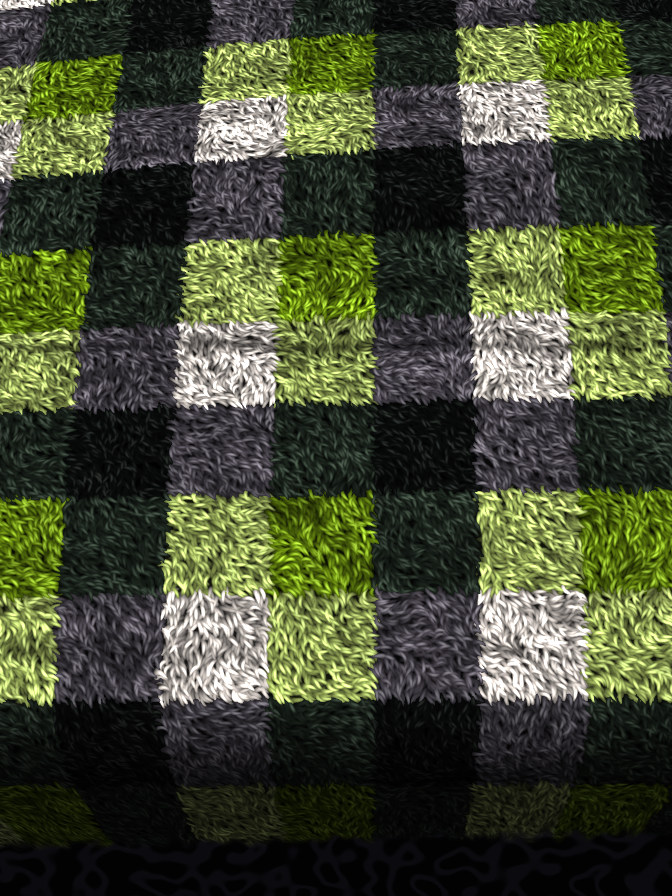
This texture is drawn by a Shadertoy shader. Its source:

```glsl
// Shaggy plush blanket in black, white and green checks, receding and falling into shadow.

const float STRANDS = 11.0;     // fur cells across one check
const float HEM = 0.938;        // depth of the lower edge, from the top

vec2 hash2(vec2 p) {
    vec3 a = fract(p.xyx * vec3(0.1031, 0.1030, 0.0973));
    a += dot(a, a.yzx + 33.33);
    return fract((a.xx + a.yz) * a.zy);
}

// Gradient noise, about -0.7 to 0.7
float cornerSlope(vec2 cell, vec2 corner, vec2 f) {
    return dot(hash2(cell + corner) * 2.0 - 1.0, f - corner);
}

float gradientNoise(vec2 p) {
    vec2 i = floor(p), f = p - i;
    vec2 s = f * f * f * (f * (f * 6.0 - 15.0) + 10.0);
    float low = mix(cornerSlope(i, vec2(0, 0), f), cornerSlope(i, vec2(1, 0), f), s.x);
    float high = mix(cornerSlope(i, vec2(0, 1), f), cornerSlope(i, vec2(1, 1), f), s.x);
    return mix(low, high, s.y);
}

// Canvas position to check units: perspective, tilt and the curl near the hem
vec2 clothCoords(vec2 p) {
    float x = p.x - 0.417, depth = 1.0 - p.y;
    float tilt = 0.066 * (x * x - x) * min(1.0, exp(4.0 * (0.167 - depth)));
    float curl = max(depth - 0.781, 0.0);
    float width = 0.0895 + 0.065 * depth - 0.035 * depth * depth - 0.9 * curl * curl;
    float d = depth - tilt - 0.039;
    float row = 14.61 * d / (1.0 + 0.4785 * d);
    row += 0.24 * exp(-pow((d - 0.124) / 0.091, 2.0)) + 29.5 * curl * curl;
    return vec2(x / width, row);
}

// Two crossing stripe sets; dye 0 is black, 1 white, 2 green
vec3 plaid(vec2 q) {
    const vec3 dyes[6] = vec3[6](
        vec3(0.045, 0.055, 0.050),   // black x black
        vec3(0.310, 0.290, 0.325),   // black x white
        vec3(0.930, 0.890, 0.860),   // white x white
        vec3(0.125, 0.165, 0.130),   // black x green
        vec3(0.670, 0.750, 0.390),   // white x green
        vec3(0.410, 0.540, 0.060));  // green x green
    int column = int(mod(floor(q.x), 3.0));
    int row = int(mod(2.0 - floor(q.y), 3.0));
    int hi = max(column, row), lo = min(column, row);
    return dyes[hi * (hi + 1) / 2 + lo];
}

// Overlapping curved tufts: xy is the root of the top tuft, z its height
vec3 fur(vec2 q) {
    float flow = 0.9 + 2.2 * gradientNoise(q * 1.4) + 1.3 * gradientNoise(q * 4.0 + 7.0);
    vec3 top = vec3(q, 0.0);
    for (int layer = 0; layer < 4; layer++) {
        vec2 offset = vec2(0.37, 0.61) * float(layer);
        vec2 g = q * STRANDS + offset;
        for (int k = 0; k < 9; k++) {
            vec2 cell = floor(g) + vec2(k % 3 - 1, k / 3 - 1);
            vec2 seed = cell + 200.0 + 57.0 * float(layer);
            vec2 root = cell + hash2(seed);
            vec2 rnd = hash2(seed + 19.7);
            float angle = flow + 1.5 * (rnd.x - 0.5);
            vec2 axis = vec2(cos(angle), sin(angle)), d = g - root;
            float along = dot(d, axis) / 0.95;
            float across = dot(d, vec2(-axis.y, axis.x)) + (rnd.x - 0.5) * 0.5 * along * along;
            across /= 0.27 - 0.08 * along;
            float body = max(1.0 - along * along, 0.0) * max(1.0 - across * across, 0.0);
            float height = sqrt(body) * (0.42 + 0.45 * rnd.y + 0.13 * along);
            if (height > top.z) top = vec3((root - offset) / STRANDS, height);
        }
    }
    return top;
}

// Folds across the pile and the shadow over the lower end
float lighting(vec2 p, vec2 q) {
    float depth = 1.0 - p.y;
    float folds = 1.0 + 0.40 * gradientNoise(vec2(q.x * 0.6, q.y * 3.5))
                      + 0.45 * gradientNoise(q * 3.0 + 31.0);
    float crease = 0.386 + 0.012 * gradientNoise(vec2(q.x * 0.8, 3.0));
    folds *= 1.0 - 0.4 * exp(-pow((depth - crease) / 0.006, 2.0));
    float shadow = smoothstep(0.765, 0.89, depth + 0.08 * pow(abs(p.x - 0.36), 2.0));
    return folds * mix(1.0, 0.2, shadow);
}

// Dim spotted cloth below the hem
vec3 spottedCloth(vec2 p) {
    float ring = abs(gradientNoise(p * vec2(34.0, 42.0)) - 0.12);
    return mix(vec3(0.045, 0.043, 0.060), vec3(0.008, 0.008, 0.012), smoothstep(0.05, 0.2, ring));
}

vec3 scene(vec2 p) {
    vec2 q = clothCoords(p);
    vec3 tuft = fur(q);
    vec3 dye = plaid(tuft.xy);
    vec3 color = dye * (0.10 + 1.45 * pow(tuft.z, 1.5));
    color += vec3(0.75, 0.80, 0.74) * smoothstep(0.62, 0.98, tuft.z) * (0.17 + 0.25 * dye.g);
    color *= lighting(p, q);
    float hem = HEM - 0.02 * (p.x - 0.3) + 0.012 * gradientNoise(p * 60.0);
    return mix(color, spottedCloth(p), smoothstep(-0.006, 0.006, 1.0 - p.y - hem));
}

void mainImage(out vec4 fragColor, in vec2 fragCoord) {
    vec3 sum = vec3(0.0);
    for (int k = 0; k < 4; k++) {   // 2 x 2 samples smooth the edges
        vec2 jitter = vec2(k % 2, k / 2) * 0.5 - 0.25;
        sum += scene((fragCoord + jitter) / iResolution.y);
    }
    fragColor = vec4(clamp(sum * 0.25, 0.0, 1.0), 1.0);
}
```
